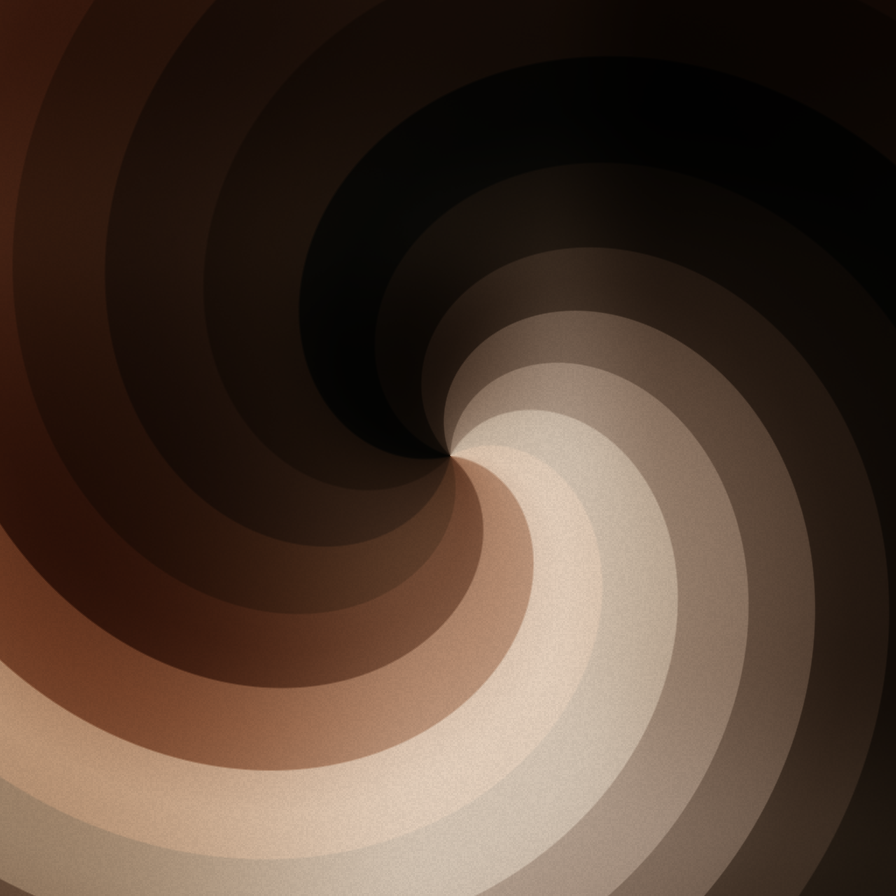
A Shadertoy shader for this background:

```glsl
// Twelve spiral blades fan out from a point near the centre, running from
// cream through umber to black. A warped polar coordinate numbers the blades,
// a palette colours them, and a power curve deepens the tones in the shade.

const float TAU = 6.2831853;
const float BLADES = 12.0;
const vec2 HUB = vec2(0.5026, 0.491);

// Blade tones in full light, counted outwards from the first blade.
const vec3 TONES[12] = vec3[12](
    vec3(0.805, 0.745, 0.68), vec3(0.65, 0.57, 0.505),
    vec3(0.475, 0.395, 0.335), vec3(0.25, 0.19, 0.145),
    vec3(0.125, 0.093, 0.064), vec3(0.045, 0.043, 0.033),
    vec3(0.18, 0.122, 0.08), vec3(0.25, 0.17, 0.12),
    vec3(0.36, 0.24, 0.165), vec3(0.45, 0.295, 0.21),
    vec3(0.69, 0.53, 0.425), vec3(0.87, 0.79, 0.715));

float hash(vec2 p) {
    vec3 q = fract(p.xyx * vec3(0.1031, 0.1030, 0.0973));
    q += dot(q, q.yzx + 33.33);
    return fract((q.x + q.y) * q.z);
}

// Uneven spacing of the blade edges, periodic over one turn.
float edgeOffset(float blade) {
    float turn = TAU / BLADES;
    return 0.68 + 0.333 * cos(turn * (blade + 1.5))
                + 0.12 * cos(2.0 * turn * (blade - 1.5));
}

// Continuous blade number; whole values lie on the edges.
float bladeCoordinate(vec2 p) {
    float angle = atan(p.y, p.x);
    float spiral = 9.14 * length(p) + BLADES * angle / TAU
                 - 0.274 * sin(angle - 0.26);
    float blade = spiral;
    for (int i = 0; i < 6; i++) blade = spiral - edgeOffset(blade);
    return blade;
}

// Flattens each blade to a gentle gradient with a step at its edges.
float stepBlades(float blade, float softness) {
    float edge = floor(blade + 0.5);
    float d = blade - edge;
    return edge - 0.5 + 0.25 * d + 0.375 * clamp(d / softness, -1.0, 1.0);
}

vec3 bladeTone(float position) {
    float wrapped = mod(position, BLADES);
    int i = int(wrapped) % 12;
    return mix(TONES[i], TONES[(i + 1) % 12], fract(wrapped));
}

// Exponent applied to the tones: 1 is full light, larger is deeper shade.
float shadeExponent(vec2 p) {
    float low = 1.0 - smoothstep(-0.2, 0.4, p.y);
    float left = 1.4 * smoothstep(0.0, 0.5, -p.x) * mix(0.35, 1.0, low);
    float right = 0.4 * smoothstep(0.1, 0.25, p.x) * smoothstep(-0.45, -0.2, p.y);
    float top = 0.5 * smoothstep(0.2, 0.5, p.y);
    vec2 q = p - vec2(-0.02, 0.1);
    float hollow = 0.6 * exp(-80.0 * dot(q, q));
    return 1.0 + left + right + top + hollow;
}

void mainImage(out vec4 fragColor, in vec2 fragCoord) {
    vec2 uv = (fragCoord - 0.5 * iResolution.xy) / iResolution.y + 0.5;
    vec2 p = uv - HUB;

    // Edge width follows the spiral's gradient, which grows at the hub.
    float slope = 9.14 * length(vec2(1.0, 0.209 / max(length(p), 0.001)));
    float softness = clamp(slope / iResolution.y, 0.001, 0.5);

    float position = stepBlades(bladeCoordinate(p), softness);
    vec3 color = pow(bladeTone(position), vec3(shadeExponent(p)));

    // Fine grain, stronger on the lighter tones.
    float grain = hash(floor(uv * 512.0)) - 0.5;
    color += grain * 0.05 * color;

    fragColor = vec4(clamp(color, 0.0, 1.0), 1.0);
}
```
